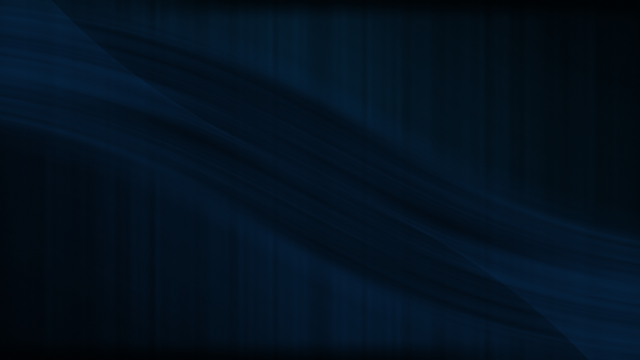
A WebGL 2 fragment shader for this background:

```glsl
#version 300 es
precision highp float;

uniform vec2 u_resolution;
out vec4 fragColor;

const vec3 TEAL = vec3(0.09, 0.61, 1.00);
const vec3 BLUE = vec3(0.09, 0.54, 1.00);

float hash(vec2 cell) {
    vec3 q = fract(vec3(cell.xyx) * 0.1031);
    q += dot(q, q.yzx + 33.33);
    return fract((q.x + q.y) * q.z);
}

float noise(vec2 p) {
    vec2 cell = floor(p);
    vec2 f = fract(p);
    f = f * f * (3.0 - 2.0 * f);
    float low = mix(hash(cell), hash(cell + vec2(1, 0)), f.x);
    float high = mix(hash(cell + vec2(0, 1)), hash(cell + vec2(1, 1)), f.x);
    return mix(low, high, f.y);
}

float bell(float x, float center, float width) {
    float t = (x - center) / width;
    return exp(-t * t);
}

// Heights of the three flowing curves
float foldEdge(float x) {
    return 0.65 - 0.38 * tanh((x - 0.57) * 2.5);
}

float creaseLine(float x) {
    float t = x - 0.5;
    return 0.5 - 0.84 * t - 2.0 * t * t * t;
}

float ridgeLine(float x) {
    return 0.5 - 0.34 * tanh((x - 0.5) * 2.6);
}

// Light of one half; the other half is the same turned by 180 degrees
float veil(vec2 p) {
    float fold = p.y - foldEdge(p.x);
    float crease = p.y - creaseLine(p.x);
    float ridge = p.y - ridgeLine(p.x);

    // Soft glow rising from the fold
    float light = 0.115 * smoothstep(-0.02, 0.035, fold)
                * exp(-1.6 * max(fold, 0.0)) * bell(p.x, 0.46, 0.34);

    // Lit sheet in the corner, cut off by the crease
    float sheet = 1.0 - smoothstep(-0.003, 0.003, crease);
    light += 0.06 * sheet * smoothstep(-0.08, 0.04, ridge) * bell(p.x, 0.0, 0.36);
    light += 0.055 * sheet * exp(-abs(ridge) / 0.025) * bell(p.x, 0.0, 0.23);

    // Shadow below the ridge and thin highlight on the crease
    light -= 0.045 * bell(ridge, -0.035, 0.028) * bell(p.x, 0.29, 0.14);
    light += 0.04 * exp(-abs(crease) / 0.0025) * bell(p.x, 0.31, 0.13);

    // Shaded cloth between crease and fold
    float shade = smoothstep(0.0, 0.04, crease) * (1.0 - smoothstep(-0.04, 0.01, fold));
    return light - 0.022 * shade * bell(p.x, 0.35, 0.3);
}

// Threads along the cloth, finer ones added to broad ones
float threads(float x, float across) {
    return noise(vec2(x * 2.5, across * 11.0)) * 0.45
         + noise(vec2(x * 4.0 + 9.0, across * 27.0)) * 0.35
         + noise(vec2(x * 6.0 + 4.0, across * 60.0)) * 0.2;
}

float rim(vec2 p) {
    float fade = smoothstep(0.0, 0.07, 1.005 - p.y);
    return mix(1.0, fade, 0.7 * smoothstep(0.1, 0.4, p.x));
}

// Faint upright light bars near one side
float bars(float x) {
    float sum = bell(x, 0.924, 0.007);
    for (int i = 0; i < 3; i++) {
        sum += 0.7 * bell(x, 0.75 + 0.04 * float(i), 0.008);
    }
    return sum;
}

void main() {
    vec2 p = gl_FragCoord.xy / u_resolution;
    vec2 turned = 1.0 - p;
    float upper = p.y - foldEdge(p.x);
    float lower = turned.y - foldEdge(turned.x);

    // Broad diagonal band over a dark ground
    float band = (1.0 - smoothstep(-0.03, 0.08, upper))
               * (1.0 - smoothstep(-0.03, 0.08, lower));
    float light = 0.069 + 0.072 * band + veil(p) + veil(turned);

    // Fibres follow the two folds across the band
    float across = lower / (lower + upper);
    float fibre = threads(p.x, across) + threads(turned.x, 1.0 - across) - 1.0;
    light += fibre * 0.085 * (0.12 + 0.88 * band);

    // Upright streaks, mirrored about the center
    float side = p.x > 0.5 ? p.x : turned.x;
    float streak = noise(vec2(side * 45.0, 2.0)) * 0.5
                 + noise(vec2(side * 130.0, 7.0)) * 0.5;
    float drift = 0.5 + noise(vec2(side * 60.0, p.y * 3.0));
    light *= 1.0 + (streak - 0.5) * drift * mix(0.48, 0.14, band);
    light += 0.024 * (bars(p.x) + bars(turned.x)) * (1.0 - band);

    // Dim the far corners and the long borders
    light *= 1.0 - 0.35 * smoothstep(0.25, 0.65, max(upper, lower));
    light *= rim(p) * rim(turned);
    vec3 tint = mix(BLUE, TEAL, smoothstep(-0.1, 0.15, upper));
    vec3 color = tint * max(light, 0.02);

    // Fine dither against banding
    color += (hash(gl_FragCoord.xy) - 0.5) / 255.0;
    fragColor = vec4(color, 1.0);
}
```
